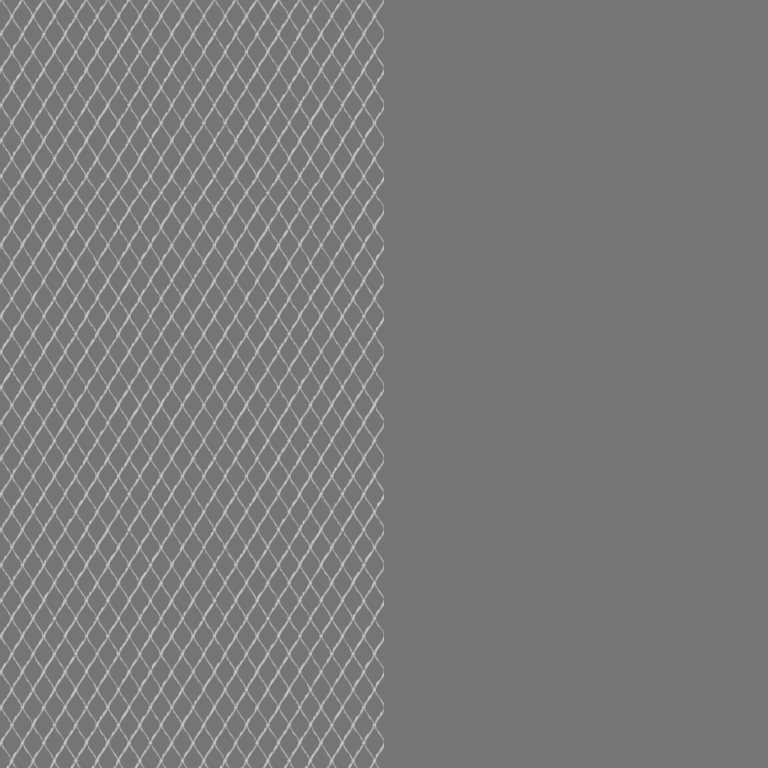
A Shadertoy shader for this texture map:

```glsl
// Wire mesh texture map: a diamond lattice of worn pale wires fills the left
// half, and the right half is plain grey. The lattice comes from two families
// of repeated slanted lines, with hashed wear that repeats on a larger tile.

const vec2 CELLS = vec2(36.0, 21.6);        // diamonds across the canvas
const vec2 ORIGIN = vec2(0.0015, 0.0413);   // one knot, measured from the top
const vec2 WEAR_TILE = vec2(10.0, 12.0);    // diamonds before the wear repeats
const vec3 GREY = vec3(0.46);
const vec3 STEEL = vec3(0.78);

float hash(vec2 p) {
    return fract(sin(dot(p, vec2(127.1, 311.7))) * 43758.5453);
}

// Hash of a point on the lattice, given by line number and place along it
float latticeHash(float line, float along, float slant) {
    vec2 cell = 0.5 * vec2(line + along, slant * (line - along));
    return hash(floor(mod(cell, WEAR_TILE) * 16.0 + 0.5) + slant * 3.0);
}

// Wear that varies smoothly along one wire
float wear(float line, float along, float slant) {
    float steps = 8.0;
    float k = floor(along * steps);
    float t = smoothstep(0.0, 1.0, along * steps - k);
    return mix(latticeHash(line, k / steps, slant),
               latticeHash(line, (k + 1.0) / steps, slant), t);
}

// Soft coverage of a stroke at distance d
float stroke(float d, float halfWidth, float blur) {
    return 1.0 - smoothstep(halfWidth - blur, halfWidth + blur, d);
}

// One family of parallel wires, with a slight twist between knots
float wires(float across, float along, float slant, float halfWidth, float blur) {
    float line = floor(across + 0.5);
    float grain = wear(line, along, slant);
    float bend = 0.018 * sin(6.2832 * along) + 0.025 * (grain - 0.5);
    float d = abs(across - line + bend) / length(CELLS);
    float width = halfWidth * mix(0.8, 1.2, grain);
    return stroke(d, width, blur) * mix(0.6, 1.0, grain);
}

// Round twists where the wires cross
float knots(vec2 lines, float radius, float blur) {
    vec2 q = fract(lines + 0.5) - 0.5;
    vec2 offset = 0.5 * vec2(q.x + q.y, q.x - q.y) / CELLS;
    return stroke(length(offset), radius, blur);
}

void mainImage(out vec4 fragColor, in vec2 fragCoord) {
    vec2 uv = fragCoord / iResolution.xy;
    float pixel = 1.0 / iResolution.y;
    float blur = max(0.75 * pixel, 0.0008);

    // Lattice coordinates, with the top band slipped slightly downward
    vec2 p = vec2(uv.x, 1.0 - uv.y);
    p.y -= 0.003 * (1.0 - smoothstep(0.23, 0.27, p.y));
    vec2 cell = (p - ORIGIN) * CELLS;
    vec2 lines = vec2(cell.x + cell.y, cell.x - cell.y);

    // Bright rising wires, thinner falling wires and their knots
    float rising = wires(lines.x, lines.y, 1.0, 0.00135, blur);
    float falling = wires(lines.y, lines.x, -1.0, 0.00095, blur);
    float mesh = max(0.95 * rising, 0.7 * falling);
    mesh = max(mesh, 0.9 * knots(lines, 0.0022, blur));

    // Mesh on the left half only
    float leftHalf = 1.0 - smoothstep(0.5 - 0.5 * pixel, 0.5 + 0.5 * pixel, uv.x);
    fragColor = vec4(mix(GREY, STEEL, mesh * leftHalf), 1.0);
}
```
